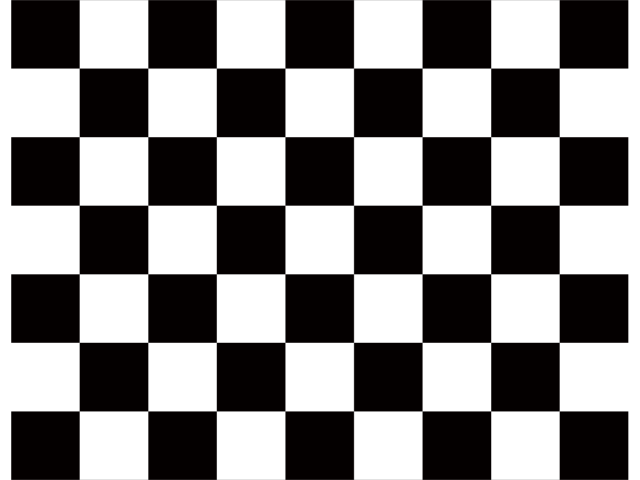
A Shadertoy shader for this pattern:

```glsl
// +1 inside even cells, -1 inside odd ones, with a soft step between
vec2 cellSign(vec2 p, float soft) {
    vec2 edgeDistance = 0.5 - abs(mod(p + 1.0, 2.0) - 1.0);
    return clamp(2.0 * edgeDistance / soft, -1.0, 1.0);
}

void mainImage(out vec4 fragColor, in vec2 fragCoord) {
    // Seven square cells fill the height; the middle cell is centred on zero
    vec2 p = 7.0 * (fragCoord - 0.5 * iResolution.xy) / iResolution.y;
    p.x += 0.004;
    float soft = 1.3 * 7.0 / iResolution.y;

    // Checker parity; clamping x extends the outermost columns outward
    vec2 parity = cellSign(vec2(clamp(p.x, -4.0, 4.0), p.y), soft);
    float ink = 0.5 - 0.5 * parity.x * parity.y;

    // Nine columns, with plain white margins at the sides
    ink *= clamp(0.5 + (4.5 - abs(p.x)) / soft, 0.0, 1.0);

    vec3 white = vec3(1.0);
    vec3 warmBlack = vec3(0.016, 0.0, 0.0);
    fragColor = vec4(mix(white, warmBlack, ink), 1.0);
}
```
